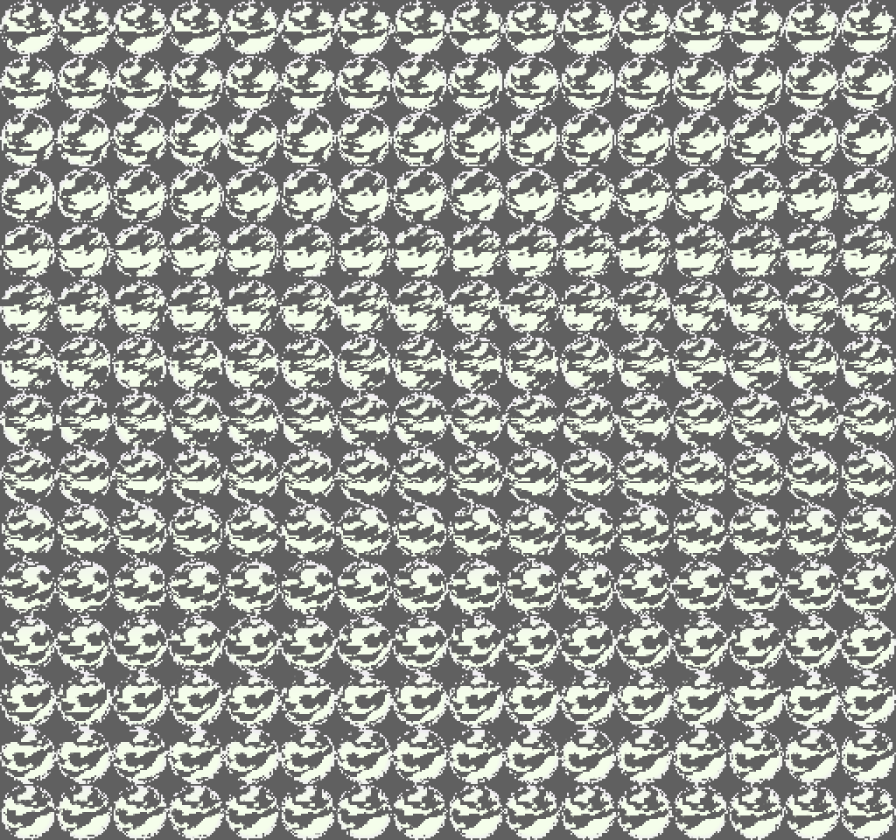
Give the GLSL for this pattern, as a Shadertoy shader.

```glsl
// A sheet of 16 by 15 small banded planets, each turned a little further than the last.

float hash(vec3 p) {
    p = fract(p * 0.1031);
    p += dot(p, p.zyx + 31.32);
    return fract((p.x + p.y) * p.z);
}

float noise(vec3 p) {
    vec3 i = floor(p), f = fract(p);
    f = f * f * (3.0 - 2.0 * f);
    vec2 o = vec2(0.0, 1.0);
    vec4 near = vec4(hash(i), hash(i + o.yxx), hash(i + o.xyx), hash(i + o.yyx));
    vec4 far = vec4(hash(i + o.xxy), hash(i + o.yxy), hash(i + o.xyy), hash(i + o.yyy));
    vec4 slab = mix(near, far, f.z);
    vec2 edge = mix(slab.xz, slab.yw, f.x);
    return mix(edge.x, edge.y, f.y);
}

mat2 rotate(float a) {
    float c = cos(a), s = sin(a);
    return mat2(c, s, -s, c);
}

// Stretched, warped cloud bands on the unit sphere
float bands(vec3 q) {
    vec3 p = q * vec3(2.2, 5.6, 2.2) + 20.0;
    p.y += 1.5 * (noise(p * vec3(0.9, 0.5, 0.9) + 7.0) - 0.5);
    p.xz += 0.8 * (noise(p + 31.0) - 0.5);
    return 0.62 * noise(p) + 0.26 * noise(p * 2.1 + 11.0) + 0.12 * noise(p * 4.3 + 5.0);
}

// Colour of one texel; every planet is 32 texels wide
vec3 planet(vec2 texel) {
    // Frames run left to right, then top to bottom
    vec2 grid = (texel + 0.5) / 32.0;
    vec2 cell = floor(grid);
    float frame = cell.x + 16.0 * (14.0 - cell.y);
    float spin = 6.2831853 * frame / 240.0;

    vec2 p = (fract(grid) * 2.0 - 1.0) / 0.99;
    float r = length(p);
    vec3 ground = vec3(0.375);
    if (r > 1.0) return ground;

    // Sphere point, rolled, tipped towards the viewer and spun
    vec3 q = vec3(p, sqrt(1.0 - r * r));
    q.xy = rotate(-0.4) * q.xy;
    q.yz = rotate(-0.5) * q.yz;
    float latitude = q.y;
    q.xz = rotate(-spin) * q.xz;

    // Brighter southern clouds near the end of the turn
    float season = cos(spin + 0.4);
    float level = bands(q) - 0.495 + 0.02 * season - 0.06 * latitude * (0.3 + season);

    // Broken streaks and grain along the limb
    float limb = smoothstep(0.78, 0.96, r);
    float streak = noise(vec3(p / r * 5.0 + 9.0, r * 15.0 + 0.05 * frame));
    float grain = hash(vec3(texel, 3.0));
    level = mix(level, 0.6 * streak + 0.4 * grain - 0.49, limb * 0.8);

    float pale = clamp(limb * 0.7 + 0.5 * smoothstep(0.1, 0.9, p.y), 0.0, 1.0);
    vec3 light = mix(vec3(0.96, 0.995, 0.92), vec3(0.94, 0.93, 0.95), pale);
    return mix(ground, light, smoothstep(-0.015, 0.015, level));
}

void mainImage(out vec4 fragColor, in vec2 fragCoord) {
    vec2 t = fragCoord / iResolution.xy * vec2(512.0, 480.0) - 0.5;
    vec2 base = floor(t);

    // Blend neighbouring texels only across their shared border
    vec2 w = clamp((t - base - 0.5) * max(1.0, iResolution.x / 512.0) + 0.5, 0.0, 1.0);
    vec3 color = vec3(0.0);
    for (int i = 0; i < 4; i++) {
        vec2 corner = vec2(i % 2, i / 2);
        vec2 share = mix(1.0 - w, w, corner);
        float weight = share.x * share.y;
        if (weight > 0.0) color += weight * planet(base + corner);
    }
    fragColor = vec4(color, 1.0);
}
```
